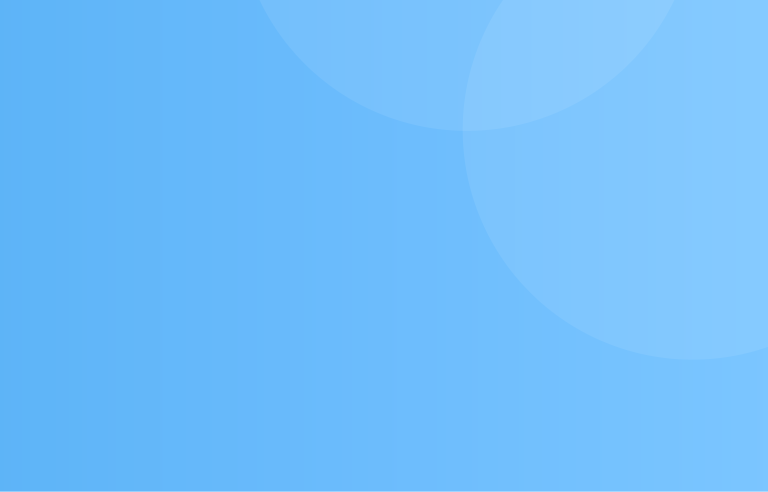
This background is drawn by a Shadertoy shader. Its source:

```glsl
// Soft blue horizontal gradient with two overlapping translucent discs.

const vec3 LEFT_BLUE = vec3(0.366, 0.706, 0.970);
const vec3 MID_BLUE = vec3(0.424, 0.738, 0.990);
const vec3 RIGHT_BLUE = vec3(0.482, 0.775, 1.0);
const vec3 WHITE = vec3(1.0);
const float DISC_RADIUS = 0.467;
const float DISC_OPACITY = 0.08;
const float HAIRLINE_OPACITY = 0.35;

// Three-stop gradient, t from 0 to 1
vec3 skyGradient(float t) {
    vec3 leftHalf = mix(LEFT_BLUE, MID_BLUE, clamp(t * 2.0, 0.0, 1.0));
    return mix(leftHalf, RIGHT_BLUE, clamp(t * 2.0 - 1.0, 0.0, 1.0));
}

// Antialiased coverage of a disc
float discMask(vec2 p, vec2 center, float radius, float pixel) {
    float d = length(p - center) - radius;
    return clamp(0.5 - d / pixel, 0.0, 1.0);
}

vec3 addDisc(vec3 base, vec2 p, vec2 center, float pixel) {
    float mask = discMask(p, center, DISC_RADIUS, pixel);
    return mix(base, WHITE, DISC_OPACITY * mask);
}

void mainImage(out vec4 fragColor, in vec2 fragCoord) {
    // Canvas height is one unit; discs are anchored to the right edge
    float pixel = 1.0 / iResolution.y;
    vec2 p = fragCoord * pixel;
    float width = iResolution.x * pixel;

    vec3 color = skyGradient(fragCoord.x / iResolution.x);
    color = addDisc(color, p, vec2(width - 0.612, 1.201), pixel);
    color = addDisc(color, p, vec2(width - 0.1535, 0.736), pixel);

    // Pale hairline along the lower edge
    float hairline = clamp((0.002 - p.y) / pixel + 0.5, 0.0, 1.0);
    color = mix(color, WHITE, HAIRLINE_OPACITY * hairline);

    fragColor = vec4(color, 1.0);
}
```
